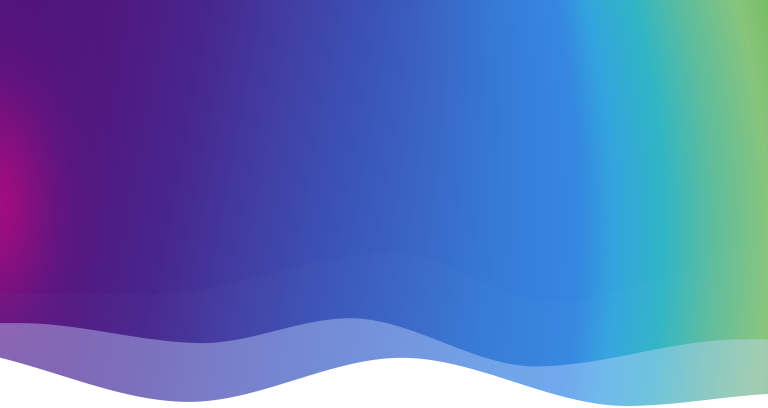
A Shadertoy shader for this background:

```glsl
// A spectrum sweep from violet through blue and teal to green, with a magenta
// glow at the left edge and layered waves along the bottom. The sweep is a bent
// colour ramp; every wave outline is a running sum of smooth rises and falls.

const int STOPS = 13;
const float STOP_AT[STOPS] = float[STOPS](
    0.0, 0.12, 0.22, 0.33, 0.45, 0.55, 0.65, 0.755, 0.80, 0.865, 0.93, 1.0, 1.05);
const vec3 STOP_COLOR[STOPS] = vec3[STOPS](
    vec3(0.31, 0.08, 0.49), vec3(0.31, 0.10, 0.51), vec3(0.28, 0.15, 0.55),
    vec3(0.26, 0.24, 0.64), vec3(0.23, 0.33, 0.72), vec3(0.23, 0.40, 0.78),
    vec3(0.21, 0.48, 0.84), vec3(0.21, 0.53, 0.88), vec3(0.20, 0.64, 0.87),
    vec3(0.19, 0.71, 0.77), vec3(0.37, 0.74, 0.61), vec3(0.53, 0.77, 0.49),
    vec3(0.45, 0.73, 0.36));

const float LEFT_SLANT = 0.10;
const float RIGHT_BOW = 0.12;
const float BOW_CENTER = 0.42;

const vec3 GLOW_COLOR = vec3(0.63, 0.05, 0.50);
const vec2 GLOW_CENTER = vec2(-0.01, 0.50);
const vec2 GLOW_SIZE = vec2(0.075, 0.27);

const vec3 VEIL_COLOR = vec3(0.78, 0.85, 1.0);
const float VEIL_OPACITY = 0.40;
const float HAZE_OPACITY = 0.02;
const vec3 FRONT_COLOR = vec3(1.0);

// Piecewise linear colour ramp
vec3 spectrum(float s) {
    vec3 color = STOP_COLOR[0];
    for (int i = 1; i < STOPS; i++) {
        float t = clamp((s - STOP_AT[i - 1]) / (STOP_AT[i] - STOP_AT[i - 1]), 0.0, 1.0);
        color = mix(color, STOP_COLOR[i], t);
    }
    return color;
}

// Bend the ramp: slanted on the left, bowed on the right
vec3 backdrop(vec2 uv) {
    float rightSide = smoothstep(0.45, 0.8, uv.x);
    float slant = LEFT_SLANT * (0.5 - uv.y);
    float bow = RIGHT_BOW * pow(abs(uv.y - BOW_CENTER), 2.0);
    vec3 color = spectrum(uv.x + mix(slant, bow, rightSide));

    vec2 g = (uv - GLOW_CENTER) / GLOW_SIZE;
    return mix(color, GLOW_COLOR, exp(-dot(g, g)));
}

// Wave outlines, as heights over x
float hazeHeight(float x) {
    return 0.28 + 0.10 * smoothstep(0.2, 0.51, x)
                - 0.12 * smoothstep(0.51, 0.72, x)
                + 0.16 * smoothstep(0.72, 1.05, x);
}

float veilHeight(float x) {
    return 0.208 - 0.049 * smoothstep(0.026, 0.267, x)
                 + 0.061 * smoothstep(0.263, 0.456, x)
                 - 0.118 * smoothstep(0.456, 0.697, x)
                 + 0.066 * smoothstep(0.697, 0.964, x);
}

float frontHeight(float x) {
    return 0.147 - 0.132 * smoothstep(-0.091, 0.246, x)
                 + 0.108 * smoothstep(0.246, 0.523, x)
                 - 0.118 * smoothstep(0.523, 0.816, x)
                 + 0.031 * smoothstep(0.816, 1.03, x);
}

// Coverage below an outline, softened over about one pixel
float below(float height, float y) {
    return clamp((height - y) * iResolution.y + 0.5, 0.0, 1.0);
}

void mainImage(out vec4 fragColor, in vec2 fragCoord) {
    vec2 uv = fragCoord / iResolution.xy;
    vec3 color = backdrop(uv);

    // Layers from back to front
    color = mix(color, VEIL_COLOR, HAZE_OPACITY * below(hazeHeight(uv.x), uv.y));
    color = mix(color, VEIL_COLOR, VEIL_OPACITY * below(veilHeight(uv.x), uv.y));
    color = mix(color, FRONT_COLOR, below(frontHeight(uv.x), uv.y));

    fragColor = vec4(color, 1.0);
}
```
